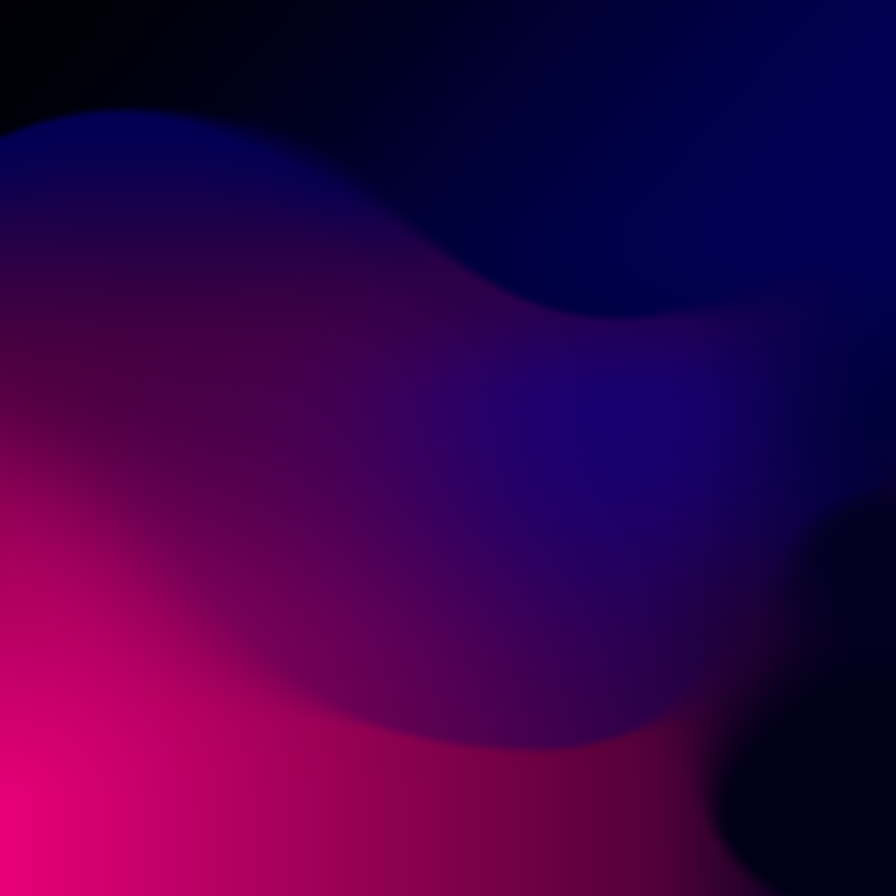
Reproduce this background procedurally as a WebGL 1 fragment shader.

```glsl
precision highp float;
// Dark abstract backdrop: a violet wave over a navy sky, a hot pink wave
// at the lower left and two shadowy lobes at the right. Each layer is a
// smooth gradient masked by a curve whose softness varies along its length.

uniform vec2 u_resolution;

// 1 below the threshold, 0 above it, blended over +-softness
float below(float value, float threshold, float softness) {
  return 1.0 - smoothstep(threshold - softness, threshold + softness, value);
}

// Gaussian falloff around a centre with separate radii per axis
float glow(vec2 p, vec2 centre, vec2 radii) {
  vec2 q = (p - centre) / radii;
  return exp(-dot(q, q));
}

// Black corner brightening to navy on the right
vec3 skyColour(vec2 p) {
  float diagonal = p.x + 0.9 * (1.0 - p.y);
  float blue = 0.025 + 0.31 * smoothstep(0.0, 1.2, diagonal);
  blue *= mix(0.7, 1.0, smoothstep(0.52, 0.76, p.y));
  return vec3(0.0, 0.0, blue);
}

// Navy crest, maroon band, purple foot, with pink and violet light
vec3 violetColour(vec2 p, float depth) {
  vec3 navy = vec3(0.01, 0.0, 0.32);
  vec3 colour = mix(vec3(0.27, 0.0, 0.23), navy, smoothstep(0.56, 0.9, p.y));
  colour = mix(vec3(0.48, 0.0, 0.33), colour, smoothstep(0.28, 0.58, p.y));
  colour = mix(colour, vec3(0.13, 0.0, 0.25), smoothstep(0.25, 0.9, p.x));
  colour = mix(colour, navy, below(depth, 0.04, 0.06) * below(p.x, 0.41, 0.1));
  colour = mix(colour, vec3(0.9, 0.0, 0.46), glow(p, vec2(-0.02, 0.2), vec2(0.18, 0.235)));
  vec3 light = mix(vec3(0.29, 0.0, 0.38), vec3(0.09, 0.0, 0.45), smoothstep(0.25, 0.7, p.x));
  float lightHeight = p.y > 0.54 ? 0.11 : 0.25;
  return mix(colour, light, 0.95 * glow(p, vec2(0.67, 0.54), vec2(0.42, lightHeight)));
}

// Hot pink at the left, dimming to wine and then to near black
vec3 pinkColour(vec2 p) {
  float reach = length(vec2(p.x, 1.2 * max(p.y - 0.1, 0.0)));
  vec3 colour = mix(vec3(0.91, 0.0, 0.47), vec3(0.36, 0.0, 0.23), min(reach / 0.68, 1.0));
  return mix(colour, vec3(0.09, 0.0, 0.14), smoothstep(0.68, 0.9, p.x));
}

void main() {
  vec2 p = gl_FragCoord.xy / u_resolution;
  vec3 colour = skyColour(p);

  // Upper wave, hazy on its slope and dissolving into the sky at the right
  float crest = 0.76 + 0.116 * cos(5.61 * (p.x - 0.13));
  crest += 0.024 * exp(-pow((p.x - 0.38) / 0.14, 2.0)) - 0.2 * max(p.x - 0.75, 0.0);
  float slope = glow(p, vec2(0.36, p.y), vec2(0.12, 1.0));
  float crestSoftness = 0.007 + 0.025 * slope + 0.035 * smoothstep(0.7, 0.92, p.x);
  float violetMask = below(p.y, crest, crestSoftness) * below(p.x, 0.865, 0.135);
  colour = mix(colour, violetColour(p, crest - p.y), violetMask);

  // Lower wave, crisp in the trough and diffuse toward both sides
  float offset = p.x - 0.6;
  float trough = 0.163 + (offset > 0.0 ? 1.8 : 0.82) * offset * offset;
  float troughSoftness = 0.008 + 0.17 * below(p.x, 0.22, 0.22) + 0.08 * smoothstep(0.7, 0.86, p.x);
  colour = mix(colour, pinkColour(p), below(p.y, trough, troughSoftness));

  // Dim plum haze between the waves and the lobes
  colour = mix(colour, vec3(0.14, 0.0, 0.19), 0.7 * glow(p, vec2(0.85, 0.27), vec2(0.1, 0.12)));

  // Upper shadow lobe: firm rounded top, hazy left flank
  float lobe = length(vec2((p.x - 1.0) / 0.15, max(p.y - 0.3, 0.0) / 0.16));
  float haze = mix(0.5, 0.12, smoothstep(0.25, 0.43, p.y));
  float lobeMask = below(lobe, 1.0 - 0.6 * haze, haze);
  colour = mix(colour, vec3(0.015, 0.0, 0.14), lobeMask);

  // Lower shadow lobe: firm underside, hazy top
  float pool = length((p - vec2(0.98, 0.13)) / vec2(0.198, 0.16));
  float poolSoftness = mix(0.07, 0.35, smoothstep(0.06, 0.22, p.y));
  float poolMask = below(pool, 1.0 - 0.4 * poolSoftness, poolSoftness);
  colour = mix(colour, vec3(0.0, 0.0, 0.09), poolMask);

  gl_FragColor = vec4(colour, 1.0);
}
```
